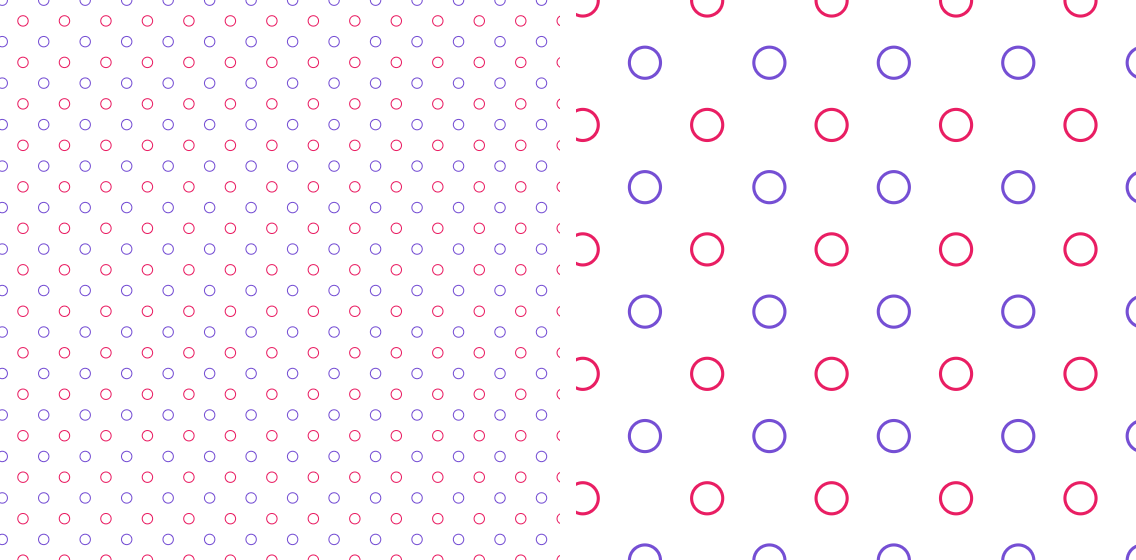
Left, the full canvas; right, a detail of the centre.
Give the GLSL for this pattern, as a WebGL 2 fragment shader.

```glsl
#version 300 es
precision highp float;
// Thin outlined rings on white: a violet lattice and a crimson lattice,
// the second shifted by half a cell both ways. Each lattice folds space
// with fract and measures the distance to a single circle.

uniform vec2 u_resolution;
out vec4 fragColor;

const float REPEATS = 13.5;               // cells across the canvas
const vec2 ORIGIN = vec2(0.054, 0.004);   // first violet centre, from the top left
const float RADIUS = 0.125;               // in cells
const float LINE_WIDTH = 0.025;           // in cells

const vec3 PAPER = vec3(1.0);
const vec3 VIOLET = vec3(0.46, 0.31, 0.83);
const vec3 CRIMSON = vec3(0.914, 0.118, 0.388);

// Signed distance to the circle centred in the nearest lattice cell
float latticeCircle(vec2 p, vec2 centre, float radius) {
    vec2 local = fract(p - centre + 0.5) - 0.5;
    return length(local) - radius;
}

// Share of a pixel covered by a line of the given width along dist = 0
float strokeCoverage(float dist, float width, float pixel) {
    float outer = clamp((dist + 0.5 * width) / pixel + 0.5, 0.0, 1.0);
    float inner = clamp((dist - 0.5 * width) / pixel + 0.5, 0.0, 1.0);
    return outer - inner;
}

// Paint one lattice of rings over a base colour
vec3 paintRings(vec3 base, vec3 ink, vec2 p, vec2 centre, float pixel) {
    float dist = latticeCircle(p, centre, RADIUS);
    return mix(base, ink, strokeCoverage(dist, LINE_WIDTH, pixel));
}

void main() {
    // Cell coordinates, measured down from the top left corner
    float pixel = REPEATS / u_resolution.y;
    vec2 p = vec2(gl_FragCoord.x, u_resolution.y - gl_FragCoord.y) * pixel;

    vec3 color = paintRings(PAPER, VIOLET, p, ORIGIN, pixel);
    color = paintRings(color, CRIMSON, p, ORIGIN + 0.5, pixel);
    fragColor = vec4(color, 1.0);
}
```
